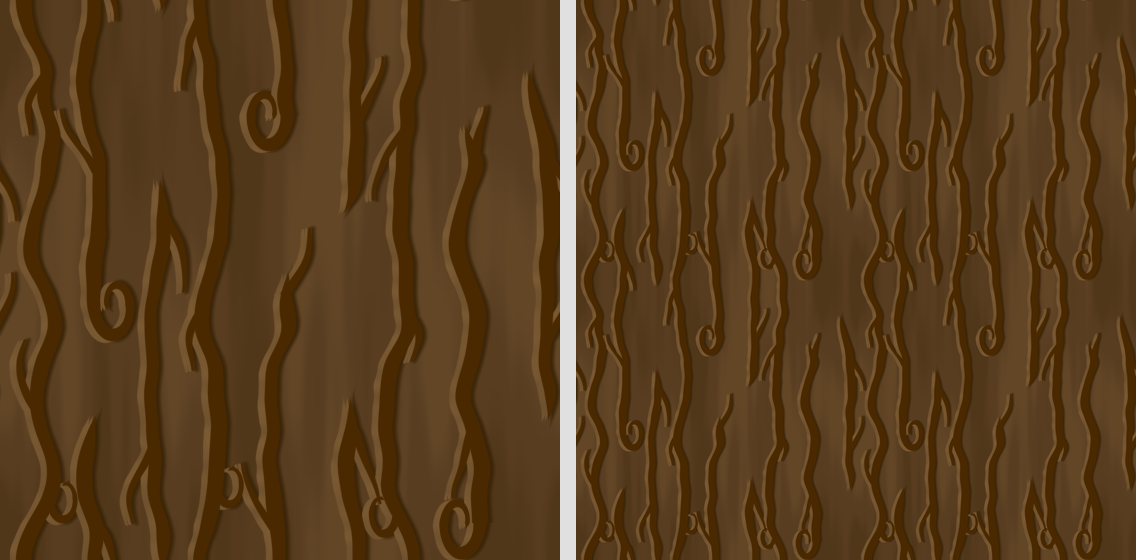
Left, the tile; right, the same tile 2 across and 2 down.
Reproduce this texture procedurally as a Shadertoy shader.

```glsl
const float TAU = 6.2831853;
const float STRANDS = 9.0;
const float STRAND_WIDTH = 0.0122;

const vec3 BARK_DARK = vec3(0.315, 0.215, 0.10);
const vec3 BARK_MID = vec3(0.35, 0.24, 0.13);
const vec3 BARK_LIGHT = vec3(0.385, 0.275, 0.15);
const vec3 GROOVE = vec3(0.29, 0.16, 0.0);
const vec3 SHADE = vec3(0.22, 0.135, 0.02);
const vec3 RIM = vec3(0.47, 0.345, 0.195);

float hash(vec2 p) {
    vec3 q = fract(p.xyx * vec3(0.1031, 0.1030, 0.0973));
    q += dot(q, q.yzx + 33.33);
    return fract((q.x + q.y) * q.z);
}

// Value noise that wraps after a whole number of cells
float noise(vec2 p, vec2 period) {
    vec2 cell = floor(p), f = fract(p);
    vec2 a = mod(cell, period), b = mod(cell + 1.0, period);
    f = f * f * (3.0 - 2.0 * f);
    return mix(mix(hash(a), hash(vec2(b.x, a.y)), f.x),
               mix(hash(vec2(a.x, b.y)), hash(b), f.x), f.y);
}

float tiledNoise(vec2 p, vec2 cells) {
    return noise(p * cells, cells);
}

float lineNoise(float y, float cells, float seed) {
    return noise(vec2(y * cells, seed), vec2(cells, 128.0));
}

float wrap(float v) {
    return fract(v + 0.5) - 0.5;
}

// Horizontal position of a strand at a given height
float strandCentre(float y, float id) {
    float base = (id + 0.5 + 0.3 * (hash(vec2(id, 71.0)) - 0.5)) / STRANDS;
    return base + 0.052 * (lineNoise(y, 7.0, id + 10.0) - 0.5)
                + 0.014 * (lineNoise(y, 17.0, id + 30.0) - 0.5);
}

// Tapered twig that leaves its root sideways and straightens
float twig(vec2 q, float side, float len, float width) {
    float u = clamp(q.y / len, 0.0, 1.0);
    vec2 away = vec2(q.x - side * len * 0.38 * sin(u * TAU * 0.25), q.y - u * len);
    return length(away * vec2(0.9, 1.0)) - width * mix(1.0, 0.25, u);
}

// Tall spiral hook that drops from its root and winds inward
float curl(vec2 q, float radius, float width, float sweep) {
    vec2 c = vec2(q.x - radius, q.y * 0.6);
    float r = length(c) + 0.0001;
    float turn = fract(atan(c.y, c.x) / TAU + 0.5);
    float stretch = mix(1.0, 1.5, abs(c.y) / r);
    float d = 1.0;
    for (int n = 0; n < 2; n++) {
        float s = turn + float(n), f = s / sweep;
        if (f > 1.0) break;
        float halfWidth = width * (1.0 - 0.55 * f) * smoothstep(1.0, 0.88, f);
        d = min(d, abs(r - radius * (1.0 - 0.6 * s)) * stretch - halfWidth + 0.002 * f);
    }
    return d;
}

// Distance to one strand with its twigs and hook
float strand(vec2 p, float id) {
    float kind = mod(id, 3.0);
    float start = hash(vec2(id, 5.0));
    float len = kind < 0.5 ? 1.0 : mix(0.78, 0.9, hash(vec2(id, 9.0)));
    float t = fract(p.y - start);
    float dx = wrap(p.x - strandCentre(p.y, id));

    float taper = 1.0;
    if (kind > 0.5) taper *= smoothstep(0.0, 0.16, len - t);
    if (kind > 1.5) taper *= smoothstep(0.0, 0.14, t);
    float width = STRAND_WIDTH * mix(0.8, 1.2, lineNoise(p.y, 11.0, id + 50.0));
    float d = abs(dx) * 0.96 - mix(-0.012, width, taper);

    for (int k = 0; k < 2; k++) {
        vec2 seed = vec2(id, 20.0 + 7.0 * float(k));
        float root = start + len * (float(k) + 0.25 + 0.5 * hash(seed)) / 2.0;
        float way = hash(seed + 1.3) < 0.5 ? -1.0 : 1.0;
        float side = hash(seed + 2.7) < 0.5 ? -1.0 : 1.0;
        vec2 q = vec2(dx, wrap(p.y - root) * way);
        d = min(d, twig(q, side, mix(0.08, 0.14, hash(seed + 4.1)), STRAND_WIDTH * 0.75));
    }

    if (kind < 1.5) {
        bool atEnd = kind > 0.5;
        float side = hash(vec2(id, 61.0)) < 0.5 ? -1.0 : 1.0;
        vec2 q = vec2(wrap(p.x - strandCentre(start, id)) * side, wrap(p.y - start));
        d = min(d, atEnd ? curl(q, 0.038, STRAND_WIDTH, 1.12)
                         : curl(q, 0.027, STRAND_WIDTH * 0.7, 0.85));
    }
    return d;
}

float grooves(vec2 p) {
    float d = 1.0;
    for (float id = 0.0; id < STRANDS; id++) d = min(d, strand(p, id));
    return d;
}

// Soft vertical brush streaks
vec3 bark(vec2 p) {
    float n = 0.5 * tiledNoise(p, vec2(9.0, 2.0)) + 0.32 * tiledNoise(p, vec2(23.0, 3.0))
            + 0.18 * tiledNoise(p, vec2(58.0, 4.0));
    vec3 colour = mix(BARK_DARK, BARK_MID, smoothstep(0.22, 0.46, n));
    return mix(colour, BARK_LIGHT, smoothstep(0.5, 0.72, n));
}

void mainImage(out vec4 fragColor, in vec2 fragCoord) {
    vec2 p = fragCoord / iResolution.xy;
    float edge = max(0.0015, 0.8 / iResolution.y);
    float rough = tiledNoise(p, vec2(24.0, 48.0)) - 0.5;
    vec2 rimShift = vec2(0.0115 + 0.003 * rough, 0.003);

    float core = grooves(p);
    float rim = min(grooves(p + rimShift), grooves(p + 0.5 * rimShift));
    float shadow = grooves(p - vec2(0.006, 0.0));

    // Layers: bark, cast shadow, lit left rim, dark groove
    vec3 colour = mix(bark(p), SHADE, 0.9 * smoothstep(0.006, -0.004, shadow));
    vec3 rimColour = RIM * (0.97 + 0.12 * rough);
    colour = mix(colour, rimColour, smoothstep(edge, -edge, rim));
    colour = mix(colour, GROOVE, smoothstep(edge, -edge, core));
    fragColor = vec4(colour, 1.0);
}
```
